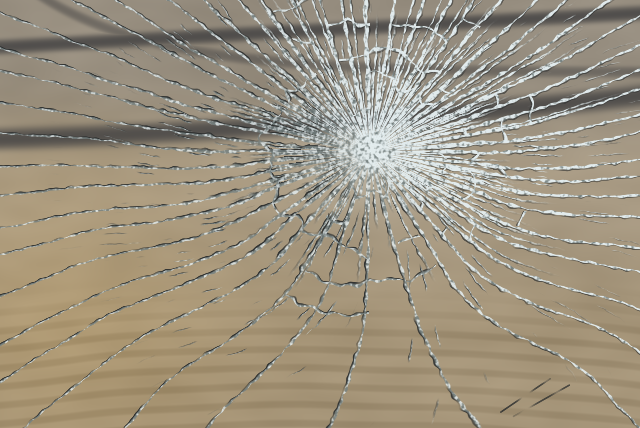
Reproduce this texture procedurally as a WebGL 1 fragment shader.

```glsl
precision highp float;
// Shattered pane in front of a blurred tan ground with soft dark bands.
// Cracks are repeats over a warped polar angle, joined by jagged ring segments;
// gradient noise breaks up their width, gleam and path.
uniform vec2 u_resolution;
const vec2  IMPACT = vec2(0.865, 0.645);   // in units of canvas height
const float RAYS = 50.0;
const float RAY_WIDTH = 0.0031;
const float FINE_WIDTH = 0.0019;
const float RING_WIDTH = 0.0029;
const float RING_START = 0.10;
const float RING_STEP = 0.07;
const float RING_JITTER = 0.036;
const float SPREAD = 0.55;                 // outward bend of the lower cracks
const vec3  SAND_TOP = vec3(0.585, 0.55, 0.495);
const vec3  SAND_MID = vec3(0.66, 0.605, 0.515);
const vec3  SAND_LOW = vec3(0.65, 0.585, 0.475);
const vec3  SHADOW = vec3(0.27, 0.265, 0.265);
const vec3  GLASS_DIM = vec3(0.46, 0.51, 0.51);
const vec3  GLASS_LIT = vec3(0.90, 0.94, 0.95);
const vec3  EDGE_DARK = vec3(0.17, 0.18, 0.18);

float hash(vec2 p) {
  vec3 q = fract(p.xyx * 0.1031);
  q += dot(q, q.yzx + 33.33);
  return fract((q.x + q.y) * q.z);
}
float corner(vec2 cell, vec2 f) {
  float a = 6.2832 * hash(cell);
  return dot(vec2(cos(a), sin(a)), f);
}
float gnoise(vec2 p) {
  vec2 i = floor(p), f = p - i, e = vec2(1.0, 0.0);
  vec2 u = f * f * f * (f * (f * 6.0 - 15.0) + 10.0);
  return mix(mix(corner(i, f), corner(i + e, f - e), u.x),
             mix(corner(i + e.yx, f - e.yx), corner(i + 1.0, f - 1.0), u.x), u.y);
}
float band(float d, float halfWidth) {
  d /= halfWidth;
  return exp(-d * d * (0.5 + 0.5 * d * d));
}
float segment(vec2 p, vec2 a, vec2 b) {
  vec2 ab = b - a;
  return length(p - a - ab * clamp(dot(p - a, ab) / dot(ab, ab), 0.0, 1.0));
}
// x: pale body of a crack, y: dark edge beside it
vec2 crack(float d, float w, float px) {
  float body = 1.0 - smoothstep(w - 0.6 * px, w + 0.6 * px, abs(d));
  float edge = 1.0 - smoothstep(0.5 * w, 0.5 * w + px, abs(d + 1.15 * w));
  return vec2(body, edge);
}
vec2 rays(float index, float density, float r, float count, float seed, float width, float px) {
  float cell = floor(index);
  float id = mod(cell, count) + seed;
  float h = hash(vec2(id, seed + 3.0));
  float wobble = 0.007 * gnoise(vec2(r * 7.0, id * 3.7)) + 0.0035 * gnoise(vec2(r * 55.0, id * 5.3));
  float d = (index - cell - 0.5 - 0.36 * (h - 0.5)) * r / density + wobble * smoothstep(0.0, 0.3, r);
  float w = width * (0.85 + 1.2 * gnoise(vec2(r * 48.0, id * 7.1))) * mix(1.2, 0.75, smoothstep(0.15, 0.75, r));
  return crack(d, clamp(w, 0.0004, 0.0004 + 0.26 * r / density), px);
}
vec3 ground(vec2 p) {
  vec3 c = mix(SAND_LOW, SAND_MID, smoothstep(0.2, 0.55, p.y));
  c = mix(c, SAND_TOP, smoothstep(0.55, 0.85, p.y));
  vec2 warm = p - vec2(0.15, 0.3);
  c += vec3(0.035, 0.015, -0.025) * exp(-6.0 * dot(warm, warm));
  c += 0.04 * gnoise(p * vec2(2.5, 6.0)) + 0.025 * gnoise(p * vec2(9.0, 22.0));
  // thin stripes fanning over the lower part, then broad dark bands
  float stripe = sin(144.5 * (p.y + 0.08 * (p.x - 0.75) * (p.x - 0.75)) + 1.5 * gnoise(p * 3.0));
  c -= 0.05 * smoothstep(-0.1, 0.9, stripe) * (1.0 - smoothstep(0.18, 0.36, p.y));
  float high = 0.85 * band(p.y - 0.89 - 0.053 * p.x, 0.017);
  float middle = 0.85 * band(p.y - 0.675 - 0.03 * p.x - 0.025 * p.x * p.x, 0.025);
  float bent = 0.5 * band(p.y - 0.83 - 0.25 * exp(-3.5 * p.x), 0.013);
  return mix(c, SHADOW, max(max(high, middle), bent));
}
void main() {
  float px = 1.0 / u_resolution.y;
  vec2 p = gl_FragCoord.xy * px, q = p - IMPACT;
  float r = max(length(q), 0.0005), angle = atan(q.y, q.x);
  float lit = smoothstep(-0.75, 0.65, dot(q / r, vec2(0.75, 0.6)));
  // warped angle: dense to the sides, sparse below
  float turn = angle + 1.433;
  float t = angle - SPREAD * sin(turn) * exp(2.0 * (cos(turn) - 1.0)) * smoothstep(0.3, 0.75, r);
  float index = RAYS * t / 6.28318531 + 1.72 * sin(2.0 * t) - 1.4 * cos(t);
  float density = RAYS / 6.28318531 + 3.44 * cos(2.0 * t) + 1.4 * sin(t);
  // long cracks, finer ones between them, and broken slanted slivers
  vec2 cracks = rays(index, density, r, RAYS, 0.0, RAY_WIDTH * mix(0.9, 1.1, lit), px);
  float fineId = mod(floor(index * 2.0), RAYS * 2.0);
  float reach = (0.12 + 0.35 * hash(vec2(fineId, 71.0))) * mix(0.8, 1.4, lit);
  vec2 fine = rays(index * 2.0, density * 2.0, r, RAYS * 2.0, 57.0, FINE_WIDTH, px);
  cracks = max(cracks, fine * (1.0 - smoothstep(0.7 * reach, reach, r)));
  vec2 sliver = rays(index * 2.0 + 5.0 * r, density * 2.0, r, RAYS * 2.0, 211.0, 0.0012, px);
  cracks = max(cracks, sliver * smoothstep(0.12, 0.3, gnoise(p * 13.0)) * smoothstep(0.8, 0.4, r));
  // jagged ring segments from ray to ray
  float node = floor(index - 0.5), f = index - 0.5 - node;
  float from = mod(node, RAYS), to = mod(node + 1.0, RAYS);
  float left = smoothstep(0.35, 0.8, -q.x / r), right = smoothstep(0.6, 0.95, q.x / r);
  for (int i = 0; i < 5; i++) {
    float k = float(i), mainRing = 1.0 - step(0.5, abs(k - 2.0));
    float a = hash(vec2(from, k + 11.0)), b = hash(vec2(to, k + 11.0));
    float radius = RING_START + RING_STEP * k + RING_JITTER * (mix(a, b, f) - 0.5);
    radius += 0.012 * sin(3.1416 * f) * (a - 0.6) + 0.012 * gnoise(p * 28.0 + k);
    float slope = RING_JITTER * (b - a) * density / r;
    float gap = mix(0.3 + 0.05 * k, mix(1.1, 0.0, mainRing), left) + 0.3 * right;
    float w = max(RING_WIDTH * (0.8 + 1.2 * gnoise(p * 45.0 + 5.0 * k)), 0.0004);
    cracks = max(cracks, crack((r - radius) / sqrt(1.0 + slope * slope), w, px) * step(gap, hash(vec2(from, k + 29.0))));
  }
  float loose = min(segment(p, vec2(1.17, 0.037), vec2(1.285, 0.115)), segment(p, vec2(1.2, 0.027), vec2(1.33, 0.1)));
  cracks.y = max(cracks.y, 1.0 - smoothstep(0.0008, 0.0008 + px, loose));
  // composition: ground, haze, dark edges, glinting glass, crushed core
  float glint = gnoise(p * 95.0) + 0.7 * gnoise(p * 165.0 + 9.0);
  vec3 glass = mix(GLASS_DIM, GLASS_LIT, smoothstep(-0.4, 0.4, glint + 0.4 * lit - 0.12 + 0.2 * exp(-6.0 * r)));
  vec3 color = mix(ground(p), GLASS_LIT, 0.3 * exp(-80.0 * r * r));
  float edgeBreak = smoothstep(-0.4, 0.2, gnoise(p * 24.0 + 3.0));
  color = mix(color, EDGE_DARK, cracks.y * edgeBreak * mix(0.95, 0.6, lit) * smoothstep(0.02, 0.15, r));
  color = mix(color, glass, cracks.x * mix(0.8, 0.95, lit));
  float core = 1.0 - smoothstep(0.02, 0.075, r + 0.05 * gnoise(p * 32.0));
  color = mix(color, mix(GLASS_DIM, GLASS_LIT, smoothstep(-0.7, 0.15, glint)), 0.75 * core);
  gl_FragColor = vec4(color, 1.0);
}
```
